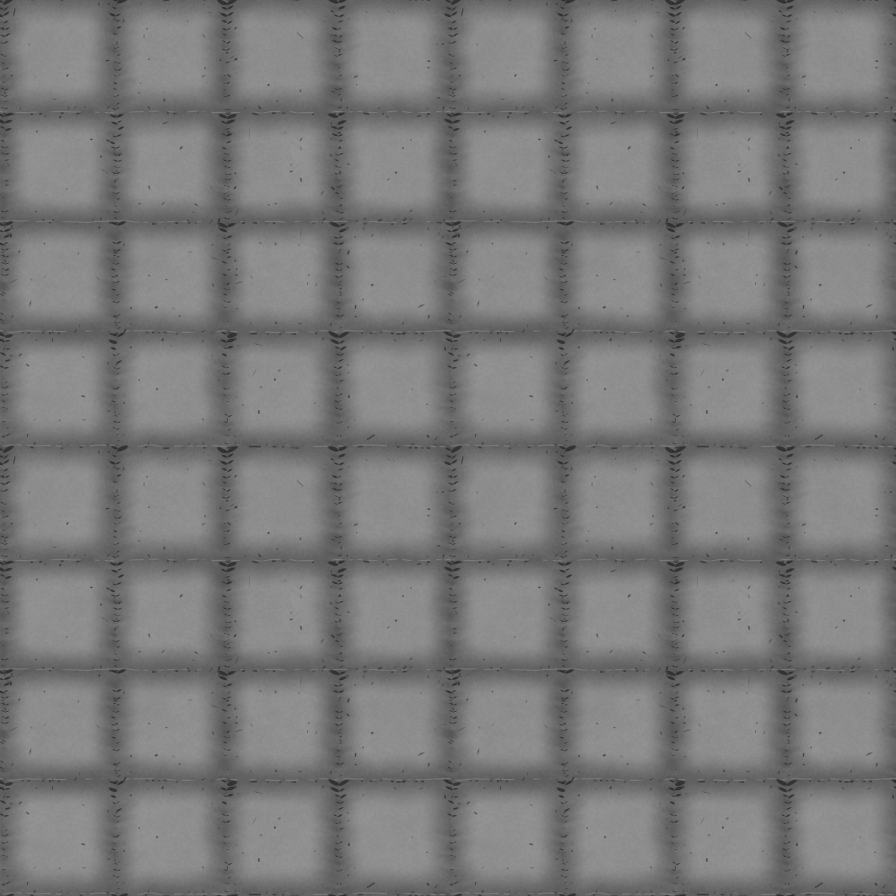
Reproduce this texture procedurally as a WebGL 1 fragment shader.

```glsl
precision highp float;
// Worn grey padded panels, eight by eight: soft light squares shaded towards the seams,
// leaf-like stitch pits down the upright seams, thin broken pale lines along the level ones,
// plus specks and scratches. All variation repeats every four panels, so the sheet tiles.

uniform vec2 u_resolution;

const float PANELS = 8.0;          // panels across and down
const float PERIOD = 4.0;          // panels before the wear repeats
const float SEAM_GREY = 0.365;
const float PANEL_GREY = 0.555;
const float LINE_GREY = 0.54;
const float PIT_GREY = 0.17;
const float SHADE_START = -0.04;   // seam shading, in panel widths
const float SHADE_END = 0.26;
const float SHADE_SHIFT = 0.025;
const float LINE_HALF_WIDTH = 0.005;
const float LEAF_ROWS = 17.0;      // stitch rows per panel
const float CREASE_DEPTH = 0.085;
const float MOTTLE = 0.03;
const float GRAIN = 0.025;
const float QUARTER_TURN = 1.5707963;

// Whole-number lattice index wrapped to n
vec2 wrap(vec2 i, vec2 n) { return floor(mod(i + 0.5, n)); }

float hash(vec2 p) {
  vec3 h = fract(p.xyx * 0.1031);
  h += dot(h, h.yzx + 33.33);
  return fract((h.x + h.y) * h.z);
}

// Value noise with the given number of lattice steps per panel
float noise(vec2 p, vec2 steps) {
  vec2 n = steps * PERIOD, i = floor(p * steps), f = fract(p * steps);
  f = f * f * (3.0 - 2.0 * f);
  float a = hash(wrap(i, n)), b = hash(wrap(i + vec2(1.0, 0.0), n));
  float c = hash(wrap(i + vec2(0.0, 1.0), n)), d = hash(wrap(i + 1.0, n));
  return mix(mix(a, b, f.x), mix(c, d, f.x), f.y);
}

// Coverage of a shape from its signed distance
float fill(float dist) {
  float pixel = PANELS / min(u_resolution.x, u_resolution.y);
  return clamp(0.5 - dist / pixel, 0.0, 1.0);
}

// Panel coordinates with slightly uneven, wobbling seams at whole numbers
vec2 seamSpace(vec2 p) {
  vec2 bend = vec2(0.032, 0.02)
            + vec2(0.012, 0.02) * sin(p * QUARTER_TURN + vec2(0.785, 0.0));
  vec2 wobble = vec2(noise(p, vec2(1.0, 7.0)), noise(p, vec2(9.0, 1.0))) - 0.5;
  return p - bend - wobble * vec2(0.025, 0.018);
}

vec2 fromSeam(vec2 q) { return fract(q + 0.5) - 0.5; }

// Short strokes scattered on a grid, more frequent beside seams
float strokes(vec2 p, float grid, float chance, float seamChance, vec2 size, float seed) {
  vec2 i = floor(p * grid), id = wrap(i, vec2(grid * PERIOD)) + seed;
  vec2 gap = abs(fromSeam((i + 0.5) / grid - vec2(0.03, 0.02)));
  float near = exp(-14.0 * min(gap.x, gap.y));
  float present = step(hash(id + 7.0), chance + seamChance * near);
  vec2 center = 0.35 + 0.3 * vec2(hash(id + 19.0), hash(id + 41.0));
  float angle = 6.2831853 * hash(id + 63.0);
  vec2 dir = vec2(cos(angle), sin(angle)), v = (fract(p * grid) - center) / grid;
  float along = clamp(dot(v, dir), -size.x, size.x) * hash(id + 5.0);
  float dist = length(v - dir * along) - size.y * (0.5 + hash(id + 87.0));
  return present * fill(dist) * (0.4 + 0.6 * hash(id + 29.0));
}

// Paired slanted pits, largest just below each crossing
float leaves(vec2 q) {
  vec2 s = fromSeam(q);
  float row = floor(q.y * LEAF_ROWS);
  vec2 id = wrap(vec2(floor(q.x + 0.5), row), vec2(PERIOD, PERIOD * LEAF_ROWS));
  id.x = id.x * 2.0 + step(0.0, s.x) + 11.0;
  float below = 1.0 - fract((row + 0.5) / LEAF_ROWS);
  float size = (0.28 + 0.9 * exp(-6.0 * below)) * (0.45 + 0.75 * hash(id));
  float y = (fract(q.y * LEAF_ROWS) - 0.35 - 0.3 * hash(id + 31.0)) / LEAF_ROWS;
  vec2 v = vec2(abs(s.x) - 0.008 - 0.03 * size, y);
  v.y -= 0.35 * v.x;
  vec2 radii = vec2(0.042, 0.016) * size;
  float dist = (length(v / radii) - 1.0) * radii.y;
  return fill(dist) * step(hash(id + 53.0), 0.55 + 0.45 * exp(-4.0 * below));
}

void main() {
  vec2 p = gl_FragCoord.xy / u_resolution * PANELS;
  vec2 q = seamSpace(p), s = fromSeam(q);

  // Soft panel shading
  vec2 gap = abs(fromSeam(q + vec2(SHADE_SHIFT, 0.0)));
  gap += 0.035 * (noise(p, vec2(5.0)) - 0.5);
  vec2 lit = smoothstep(SHADE_START, SHADE_END, gap);
  float grey = mix(SEAM_GREY, PANEL_GREY, lit.x * lit.y);

  // Creases pulled in by the upright seams, cloth mottle and grain
  vec2 slanted = vec2(p.x, p.y - 0.25 * abs(s.x));
  grey += CREASE_DEPTH * (noise(slanted, vec2(5.0, 24.0)) - 0.5) * exp(-9.0 * abs(s.x));
  grey += MOTTLE * (0.6 * noise(p, vec2(3.0)) + 0.4 * noise(p, vec2(11.0)) - 0.5);
  grey += GRAIN * (noise(p, vec2(60.0)) - 0.5);

  // Broken pale line with dark nicks under it
  float thread = smoothstep(0.25, 0.65, noise(p, vec2(23.0, 1.0)));
  grey = mix(grey, LINE_GREY, 0.6 * thread * fill(abs(s.y) - LINE_HALF_WIDTH));
  float nick = smoothstep(0.62, 0.82, noise(p + 0.5, vec2(37.0, 1.0)));
  grey = mix(grey, PIT_GREY, 0.7 * nick * fill(abs(s.y + 0.016) - 0.007));

  // Stitch pits, specks and scratches
  float pits = 0.85 * leaves(q);
  pits = max(pits, 0.75 * strokes(p, 14.0, 0.025, 0.3, vec2(0.012, 0.006), 3.0));
  pits = max(pits, 0.6 * strokes(p, 5.0, 0.04, 0.22, vec2(0.035, 0.005), 130.0));
  pits = max(pits, 0.6 * strokes(p, 2.0, 0.12, 0.0, vec2(0.09, 0.005), 270.0));
  grey = mix(grey, PIT_GREY, pits);

  gl_FragColor = vec4(vec3(grey), 1.0);
}
```
